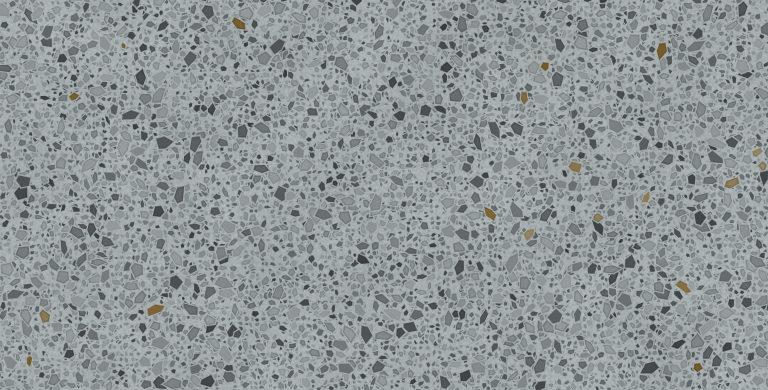
Give the GLSL for this texture, as a WebGL 1 fragment shader.

```glsl
precision highp float;
// Polished quartz composite: a pale blue-grey binder packed with angular chips.
// Three grids scatter random convex polygons, fine to coarse; each chip keeps
// a thin halo of binder around it, and a few coarse chips are ochre.

uniform vec2 u_resolution;

// Lengths are fractions of the canvas height.
const vec3 BINDER = vec3(0.650, 0.682, 0.690);
const vec3 CHIP_LIGHT = vec3(0.580, 0.603, 0.608);
const vec3 CHIP_DARK = vec3(0.235, 0.250, 0.252);
const vec3 OCHRE_PALE = vec3(0.580, 0.520, 0.390);
const vec3 OCHRE_DEEP = vec3(0.460, 0.350, 0.150);
const float FINE_CELL = 0.0145;
const float MEDIUM_CELL = 0.0255;
const float COARSE_CELL = 0.0430;
const float FINE_SHARE = 0.85;
const float MEDIUM_SHARE = 0.78;
const float COARSE_SHARE = 0.50;
const float OCHRE_SHARE = 0.035;
const float SHADE_BIAS = 2.3;      // higher leaves fewer dark chips
const float EDGE_SOFTNESS = 0.0022;
const float HALO_WIDTH = 0.0032;
const float RIM_WIDTH = 0.0030;
const float RIM_DARKNESS = 0.13;
const float GRAIN_SCALE = 130.0;
const float GRAIN_AMOUNT = 0.055;
const float MOTTLE_SCALE = 5.0;
const float MOTTLE_AMOUNT = 0.05;
const float TAU = 6.2831853;
const int SIDES = 5;

vec3 hash3(vec2 p) {
  vec3 q = fract(p.xyx * vec3(0.1031, 0.1030, 0.0973));
  q += dot(q, q.yxz + 33.33);
  return fract((q.xxy + q.yzz) * q.zyx);
}

float cornerSlope(vec2 corner, vec2 offset) {
  float angle = TAU * hash3(corner + 71.0).x;
  return dot(vec2(cos(angle), sin(angle)), offset);
}

float gradientNoise(vec2 p) {
  vec2 i = floor(p);
  vec2 f = fract(p);
  vec2 u = f * f * f * (f * (f * 6.0 - 15.0) + 10.0);
  vec2 e = vec2(1.0, 0.0);
  float low = mix(cornerSlope(i, f), cornerSlope(i + e.xy, f - e.xy), u.x);
  float high = mix(cornerSlope(i + e.yx, f - e.yx), cornerSlope(i + e.xx, f - e.xx), u.x);
  return mix(low, high, u.y);
}

// Signed distance to a rotated, stretched polygon with uneven sides.
float chipDistance(vec2 p, vec2 seed, vec3 form) {
  float turn = TAU * form.x;
  float c = cos(turn);
  float s = sin(turn);
  float stretch = mix(1.0, 1.45, form.y);
  float radius = mix(0.23, 0.41, form.z);
  p = vec2(c * p.x + s * p.y, c * p.y - s * p.x) * vec2(1.0 / stretch, stretch);
  float d = -1.0;
  for (int k = 0; k < SIDES; k++) {
    vec3 side = hash3(seed + 13.7 * float(k + 1));
    float angle = (float(k) + 0.55 * (side.x - 0.5)) * TAU / float(SIDES);
    d = max(d, dot(p, vec2(cos(angle), sin(angle))) - radius * mix(0.7, 1.0, side.y));
  }
  return d;
}

vec3 chipColor(vec3 tone, float ochreShare) {
  vec3 grey = mix(CHIP_LIGHT, CHIP_DARK, pow(tone.x, SHADE_BIAS));
  vec3 ochre = mix(OCHRE_PALE, OCHRE_DEEP, tone.x);
  return mix(grey, ochre, step(tone.y, ochreShare));
}

// Lays one grid of chips over the colour below.
vec3 addChips(vec3 color, vec3 binder, vec2 p, float cell, float share, float ochreShare, float salt) {
  float soft = max(EDGE_SOFTNESS, 0.6 / u_resolution.y);
  vec2 g = p / cell;
  vec2 home = floor(g);
  for (int y = -1; y <= 1; y++) {
    for (int x = -1; x <= 1; x++) {
      vec2 id = home + vec2(float(x), float(y));
      vec2 seed = id + salt;
      vec3 place = hash3(seed);
      if (place.z > share) continue;
      vec3 form = hash3(seed + 211.3);
      vec3 tone = hash3(seed + 457.9);
      vec2 center = id + mix(vec2(0.15), vec2(0.85), place.xy);
      float d = chipDistance(g - center, seed, form) * cell;
      float halo = 1.0 - smoothstep(HALO_WIDTH - soft, HALO_WIDTH + soft, d);
      float body = 1.0 - smoothstep(-soft, soft, d);
      float rim = smoothstep(-RIM_WIDTH - soft, 0.0, d) * tone.z;
      color = mix(color, binder, halo);
      color = mix(color, chipColor(tone, ochreShare) * (1.0 - 2.0 * RIM_DARKNESS * rim), body);
    }
  }
  return color;
}

void main() {
  vec2 p = gl_FragCoord.xy / u_resolution.y;
  float grain = gradientNoise(p * GRAIN_SCALE);
  float mottle = gradientNoise(p * MOTTLE_SCALE) + 0.5 * gradientNoise(p * MOTTLE_SCALE * 2.3 + 19.0);

  vec3 binder = BINDER + GRAIN_AMOUNT * grain;
  vec3 color = binder;
  color = addChips(color, binder, p, FINE_CELL, FINE_SHARE, 0.0, 31.0);
  color = addChips(color, binder, p, MEDIUM_CELL, MEDIUM_SHARE, 0.0, 523.0);
  color = addChips(color, binder, p, COARSE_CELL, COARSE_SHARE, OCHRE_SHARE, 907.0);

  color *= 1.0 + MOTTLE_AMOUNT * mottle;
  gl_FragColor = vec4(color, 1.0);
}
```
